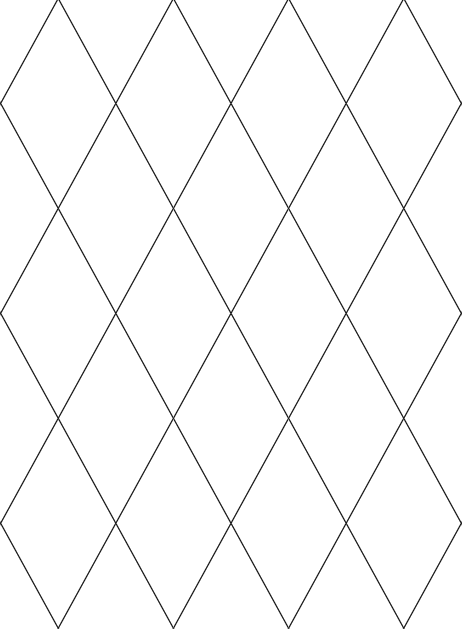
A WebGL 2 fragment shader for this pattern:

```glsl
#version 300 es
precision highp float;
// Thin dark outlines of tall diamonds on white, four across and three down.
// Two families of slanted lines, spaced in diamond units, cross to form the
// lattice, which is cut off at the outer corners of the diamonds.

#define DIAMOND vec2(0.2493, 0.4544)    // diamond size, in canvas widths
#define CENTRE vec2(0.5, 0.5104)        // middle crossing, fraction of canvas
#define EXTENT vec2(2.0, 1.5)           // half size of lattice, in diamonds
#define LINE_WIDTH 0.0027               // in canvas widths
#define INK vec3(0.09)
#define PAPER vec3(1.0)

uniform vec2 u_resolution;
out vec4 outColor;

// Distance to the nearest whole number
vec2 toNearestInteger(vec2 v) {
    return abs(fract(v + 0.5) - 0.5);
}

// Distance to the nearest diamond edge, in canvas widths
float latticeDistance(vec2 cell) {
    vec2 diagonals = vec2(cell.x + cell.y, cell.x - cell.y);
    vec2 d = toNearestInteger(diagonals) / length(1.0 / DIAMOND);
    return min(d.x, d.y);
}

void main() {
    float pixel = 1.0 / u_resolution.x;
    vec2 p = (gl_FragCoord.xy - CENTRE * u_resolution) * pixel;

    // Stroke with one pixel of smoothing
    float edge = latticeDistance(p / DIAMOND) - 0.5 * LINE_WIDTH;
    float stroke = clamp(0.5 - edge / pixel, 0.0, 1.0);

    // Lines end just past the outermost corners
    vec2 beyond = abs(p) - EXTENT * DIAMOND - 0.5 * LINE_WIDTH;
    float inside = clamp(0.5 - max(beyond.x, beyond.y) / pixel, 0.0, 1.0);

    outColor = vec4(mix(PAPER, INK, stroke * inside), 1.0);
}
```
